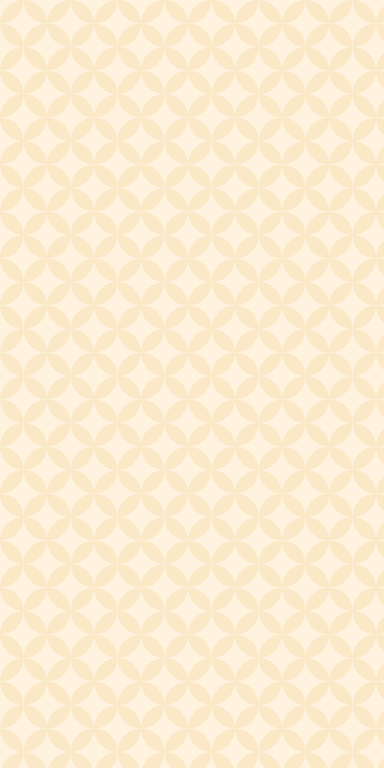
This pattern is drawn by a Shadertoy shader. Its source:

```glsl
#define REPEATS_ACROSS 8.17
#define CIRCLE_RADIUS 1.0
#define EDGE_SOFTNESS 0.6
#define PETAL_COLOR vec3(0.98, 0.91, 0.78)
#define STAR_COLOR vec3(1.00, 0.95, 0.87)

// Mirror the plane into one unit cell; star centres land on (0,0) and (1,1)
vec2 foldToCell(vec2 p) {
    return abs(mod(p + 1.0, 2.0) - 1.0);
}

// Signed distance to the lens shared by circles on opposite cell corners
float petalDistance(vec2 q) {
    return max(length(q), length(1.0 - q)) - CIRCLE_RADIUS;
}

void mainImage(out vec4 fragColor, in vec2 fragCoord) {
    // Two cells per repeat, anchored at the top left corner
    float cellsPerPixel = 2.0 * REPEATS_ACROSS / iResolution.x;
    vec2 p = vec2(fragCoord.x, iResolution.y - fragCoord.y) * cellsPerPixel;

    // Petals over the light ground, with smoothed edges
    float edge = EDGE_SOFTNESS * cellsPerPixel;
    float petal = 1.0 - smoothstep(-edge, edge, petalDistance(foldToCell(p)));
    fragColor = vec4(mix(STAR_COLOR, PETAL_COLOR, petal), 1.0);
}
```
